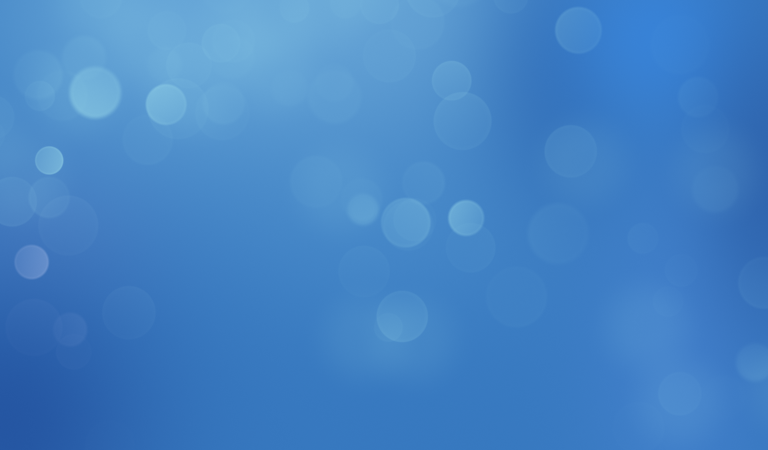
This background is drawn by a Shadertoy shader. Its source:

```glsl
// Soft blue gradient with pools of light and scattered translucent bokeh discs.

vec4 hash4(float n) {
    vec4 q = fract(vec4(n) * vec4(0.1031, 0.1030, 0.0973, 0.1099));
    q += dot(q, q.wzxy + 33.33);
    return fract((q.xxyz + q.yzzw) * q.zywx);
}

// Tints the colour with a smooth elliptical pool of light or shade.
vec3 pool(vec3 base, vec3 tint, vec2 p, vec2 center, vec2 size, float strength) {
    vec2 d = (p - center) / size;
    return mix(base, tint, strength * exp(-dot(d, d)));
}

vec3 backdrop(vec2 p, float w) {
    vec3 c = vec3(0.215, 0.472, 0.750);
    c = pool(c, vec3(0.28, 0.54, 0.79), p, vec2(0.52 * w, 0.50), vec2(0.50, 0.25), 0.65);
    c = pool(c, vec3(0.27, 0.51, 0.81), p, vec2(0.89 * w, 0.22), vec2(0.22, 0.45), 0.75);
    c = pool(c, vec3(0.30, 0.50, 0.77), p, vec2(0.05 * w, 0.48), vec2(0.25, 0.20), 0.65);
    c = pool(c, vec3(0.43, 0.68, 0.86), p, vec2(0.25 * w, 0.98), vec2(0.52, 0.36), 0.85);
    c = pool(c, vec3(0.43, 0.67, 0.85), p, vec2(0.52 * w, 1.02), vec2(0.34, 0.32), 0.65);
    c = pool(c, vec3(0.18, 0.41, 0.70), p, vec2(0.73 * w, 0.82), vec2(0.17, 0.30), 0.65);
    c = pool(c, vec3(0.22, 0.52, 0.86), p, vec2(0.86 * w, 0.92), vec2(0.20, 0.20), 0.85);
    c = pool(c, vec3(0.17, 0.37, 0.66), p, vec2(w, 0.60), vec2(0.16, 0.36), 0.75);
    c = pool(c, vec3(0.14, 0.33, 0.63), p, vec2(0.0, 0.05), vec2(0.34, 0.36), 0.95);
    return c;
}

// Flat disc with a thin bright rim and a gentle slope of light across it.
float bokeh(vec2 d, float radius, float blur, float angle) {
    float dist = length(d);
    float fill = 1.0 - smoothstep(radius - blur, radius + blur, dist);
    float rim = smoothstep(0.82 * radius, radius, dist);
    float slope = dot(d, vec2(cos(angle), sin(angle))) / radius;
    return fill * (0.80 + 0.28 * rim + 0.30 * slope);
}

void mainImage(out vec4 fragColor, in vec2 fragCoord) {
    vec2 p = fragCoord / iResolution.y;
    float w = iResolution.x / iResolution.y;
    float pixel = 1.0 / iResolution.y;
    vec3 color = backdrop(p, w);

    // Cluster centre in xy, spread in zw.
    vec4 clusters[5] = vec4[5](
        vec4(0.57 * w, 0.46, 0.36, 0.30),
        vec4(0.07 * w, 0.50, 0.24, 0.62),
        vec4(0.50 * w, 0.93, 0.46, 0.28),
        vec4(0.90 * w, 0.48, 0.38, 0.90),
        vec4(0.20 * w, 0.84, 0.42, 0.34));

    for (int i = 0; i < 80; i++) {
        vec4 place = hash4(float(i) + 11.7);
        vec4 look = hash4(float(i) + 207.3);
        vec4 cluster = clusters[i % 5];
        vec2 center = cluster.xy + (place.xy + place.zw - 1.0) * cluster.zw;

        float radius = mix(0.030, 0.068, look.x);
        float blur = max(pixel, mix(0.0015, 0.012, look.y * look.y));
        float alpha = 0.035 + 0.10 * look.z * look.z + 0.30 * pow(look.z, 12.0);
        alpha *= mix(1.0, 0.55, smoothstep(0.62 * w, 0.85 * w, center.x));
        alpha *= smoothstep(-0.15, 0.35, center.y);

        // Discs turn from pale cyan to lilac toward the lower left.
        float lilac = (1.0 - smoothstep(0.10, 0.40, center.x))
                    * (1.0 - smoothstep(0.35, 0.60, center.y));
        vec3 tint = mix(vec3(0.64, 0.89, 0.93), vec3(0.66, 0.70, 0.90), lilac);
        color = mix(color, tint, alpha * bokeh(p - center, radius, blur, 6.28 * look.w));

        // Every fourth disc has a large, faint, out-of-focus companion.
        if (i % 4 == 0) {
            vec2 d = p - center - 0.12 * (look.xy - 0.5);
            color = mix(color, tint, 0.09 * (1.0 - smoothstep(0.03, 0.14, length(d))));
        }
    }

    // Fine dither against banding.
    float grain = hash4(dot(floor(fragCoord), vec2(1.0, 57.31))).x - 0.5;
    fragColor = vec4(color + grain / 255.0, 1.0);
}
```
